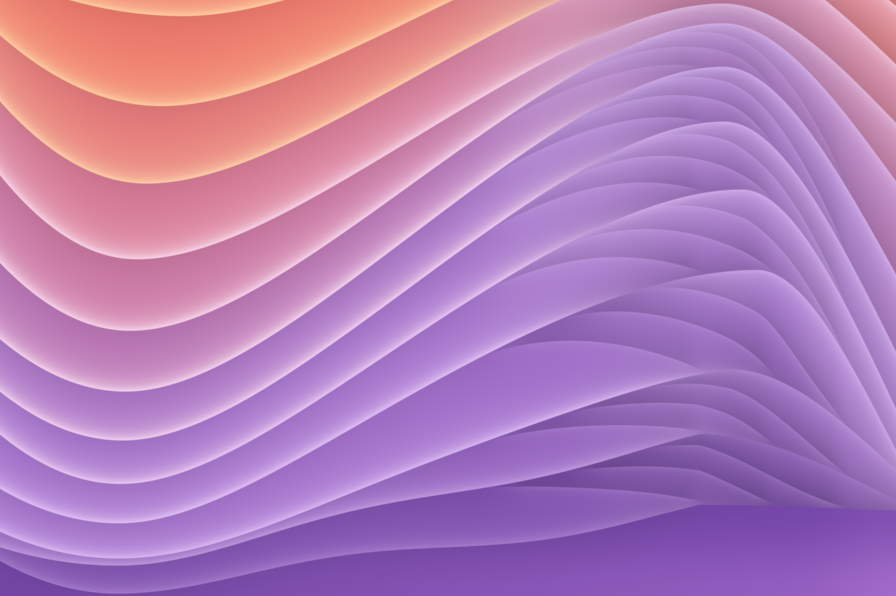
Write a WebGL 2 fragment shader that draws this background.

```glsl
#version 300 es
precision highp float;
// Layered silk waves, running from warm coral at the top to deep violet below.
// Each sheet hangs between two smooth valley-to-ridge curves; its edge glow
// moves from the lower rim in the valley to the upper rim on the ridge.
uniform vec2 u_resolution;
out vec4 fragColor;

const int EDGES = 12;
// Heights of each edge: left side, valley, ridge, right side.
const vec4 HEIGHTS[EDGES] = vec4[EDGES](
  vec4(1.043, 0.973, 1.220, 1.080), vec4(0.941, 0.822, 1.153, 0.990),
  vec4(0.830, 0.692, 1.078, 0.892), vec4(0.706, 0.565, 0.994, 0.794),
  vec4(0.559, 0.445, 0.961, 0.696), vec4(0.431, 0.343, 0.888, 0.540),
  vec4(0.343, 0.261, 0.796, 0.410), vec4(0.271, 0.188, 0.682, 0.314),
  vec4(0.180, 0.122, 0.547, 0.245), vec4(0.108, 0.063, 0.380, 0.212),
  vec4(0.082, 0.051, 0.272, 0.161), vec4(0.059, 0.004, 0.153, 0.143));

const vec3 CORAL = vec3(0.93, 0.45, 0.41);
const vec3 ROSE = vec3(0.83, 0.47, 0.60);
const vec3 VIOLET = vec3(0.64, 0.44, 0.80);
const vec3 DEEP = vec3(0.46, 0.28, 0.66);
const vec3 CREAM = vec3(1.00, 0.83, 0.64);
const vec3 BLUSH = vec3(0.98, 0.86, 0.94);
const vec3 LAVENDER = vec3(0.88, 0.76, 0.97);

// Edge height at x: parabola, skewed ease up to the ridge, then a falling slope.
float edgeHeight(float x, int index) {
  float i = float(index);
  vec4 h = HEIGHTS[index];
  float valleyX = 0.13 + 0.075 * exp(-0.4 * i);
  float fromBulge = i - 7.8;
  float ridgeX = 0.807 + 0.04 * exp(-fromBulge * fromBulge) - 0.026 * smoothstep(9.0, 10.0, i);
  if (x < valleyX) {
    float t = 1.0 - x / valleyX;
    return mix(h.y, h.x, t * t);
  }
  if (x < ridgeX) {
    float t = (x - valleyX) / (ridgeX - valleyX);
    float skew = 0.09 + 0.15 * smoothstep(6.0, 8.0, i) - 0.3 * (t - 0.3);
    skew *= 1.0 - smoothstep(8.0, 9.0, i);
    float ripple = 0.035 * smoothstep(8.0, 10.0, i) * sin(6.2832 * t) * t * (2.0 - t);
    return mix(h.y, h.z, smoothstep(0.0, 1.0, t + skew * t * (1.0 - t))) + ripple;
  }
  float t = (x - ridgeX) / (1.0 - ridgeX);
  return mix(h.z, h.w, t * t * (1.5 - 0.5 * t));
}

// Approximate signed distance, positive above the edge.
float edgeDistance(vec2 p, int index, float aspect) {
  float h = edgeHeight(p.x, index);
  float slope = (edgeHeight(p.x + 0.002, index) - h) / (0.002 * aspect);
  return (p.y - h) / sqrt(1.0 + slope * slope);
}

vec3 silkColor(float tone) {
  vec3 c = mix(CORAL, ROSE, smoothstep(1.0, 3.6, tone));
  c = mix(c, VIOLET, smoothstep(3.0, 6.8, tone));
  return mix(c, DEEP, smoothstep(8.7, 12.0, tone));
}

vec3 glowColor(float i) {
  vec3 c = mix(CREAM, BLUSH, smoothstep(1.7, 3.2, i));
  return mix(c, LAVENDER, smoothstep(5.0, 9.0, i));
}

// Faint inner sheets that peel off the upper rim and land on the lower rim.
vec3 addFolds(vec3 color, float x, float below, float above, float strength, float px) {
  float gap = below + above;
  float depth = below / max(gap, 0.001);
  for (int j = 0; j < 3; j++) {
    float k = float(j);
    float t = (x - 0.53 - 0.09 * k) / (0.26 - 0.01 * k);
    float fold = pow(clamp(t, 0.0, 1.0), 1.5);
    float d = (depth - fold) * gap;
    float fade = strength * smoothstep(0.0, 0.3, t) * (1.0 - smoothstep(0.88, 1.0, t));
    float inside = smoothstep(-px, px, d);
    float depthIn = max(d, 0.0);
    color *= 1.0 - 0.13 * fade * (1.0 - inside) * exp(-abs(d) / 0.045);
    float sheen = 0.12 * exp(-depthIn / 0.025) + 0.12 * exp(-depthIn / 0.004);
    color = mix(color, LAVENDER, fade * inside * sheen);
  }
  return color;
}

// One sheet, shaded by its distance below the upper and above the lower rim.
vec3 sheetColor(float x, float i, float below, float above, float px) {
  float shifted = x - 0.12 * smoothstep(8.0, 9.0, i);
  float ridge = smoothstep(0.48, 0.74, shifted);
  float valley = 1.0 - smoothstep(0.55, 0.78, shifted);
  float tone = i + smoothstep(0.35, 0.8, x) * (1.0 - smoothstep(8.0, 11.0, i))
             - smoothstep(0.85, 1.0, x);
  vec3 color = silkColor(tone);
  color *= 1.0 - 0.07 * valley * exp(-below / 0.035);
  color *= 1.0 - 0.20 * ridge * exp(-above / 0.06);
  color = addFolds(color, x, below, above, smoothstep(3.5, 6.0, i) * (1.0 - step(11.5, i)), px);
  float power = 1.0 - 0.6 * smoothstep(8.5, 11.0, i);
  float reach = mix(0.075, 0.04, smoothstep(1.0, 4.0, i));
  float valleyGlow = 0.50 * exp(-above / 0.010) + 0.46 * exp(-above / reach);
  float ridgeGlow = 0.25 * exp(-below / 0.008) + 0.52 * exp(-below / 0.075);
  ridgeGlow *= 1.0 - step(11.5, i);
  color = mix(color, glowColor(i), power * valley * valleyGlow);
  return mix(color, glowColor(i + 3.0), power * ridge * ridgeGlow);
}

void main() {
  vec2 p = gl_FragCoord.xy / u_resolution;
  float aspect = u_resolution.x / u_resolution.y;
  float px = 1.0 / u_resolution.y;
  vec3 color = CORAL;
  float below = 1.0;
  // Paint sheets from top to bottom, each covering what lies under its rim.
  for (int i = 0; i <= EDGES; i++) {
    float signedAbove = i < EDGES ? edgeDistance(p, i, aspect) : 1.0;
    vec3 sheet = sheetColor(p.x, float(i), max(below, 0.0), max(signedAbove, 0.0), px);
    color = mix(color, sheet, smoothstep(-px, px, below));
    below = -signedAbove;
  }
  // Soft light on the floor toward the lower right.
  float floorMask = smoothstep(-px, px, -edgeDistance(p, EDGES - 1, aspect));
  color += floorMask * vec3(0.13, 0.10, 0.10) * p.x * (1.0 - smoothstep(0.0, 0.15, p.y));
  fragColor = vec4(color, 1.0);
}
```
